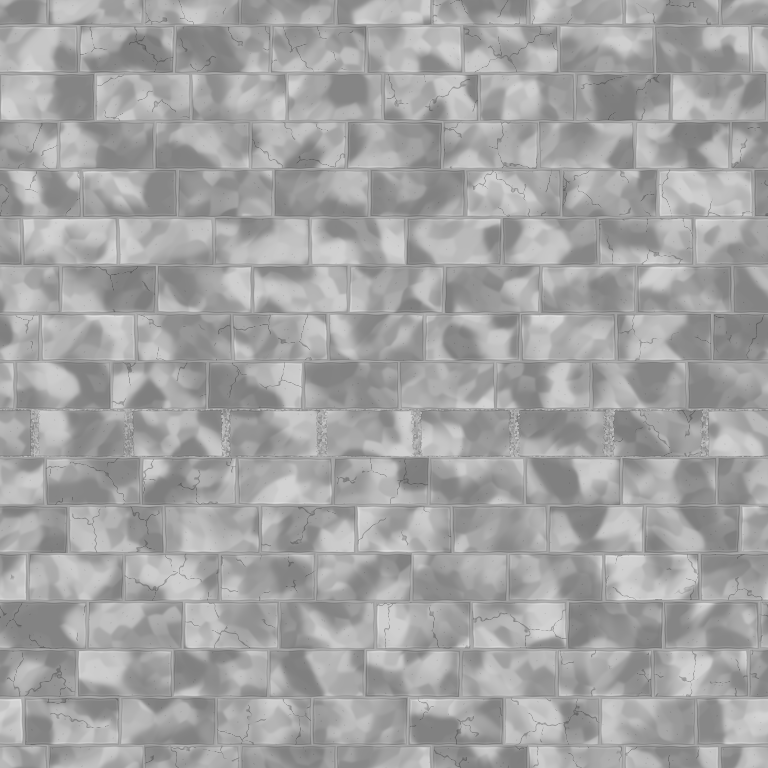
Write a Shadertoy shader that draws this texture.

```glsl
// Grey stone wall: 16 staggered courses of 8 blocks with thin, slightly crooked joints.
// Soft cellular noise clouds each block; the borders of warped cells give the cracks.
// Lengths are in course heights, so a block measures 2 by 1.

vec2 hash2(vec2 p) {
    vec3 q = fract(p.xyx * vec3(0.1031, 0.1030, 0.0973));
    q += dot(q, q.yzx + 33.33);
    return fract((q.xx + q.yz) * q.zy);
}

// x: smoothly blended cell tone, y: distance to cell border, z: distance to cell point
vec3 cells(vec2 p) {
    vec2 base = floor(p), nearest = vec2(9.0), second = vec2(9.0);
    float tone = 0.0, total = 0.0;
    for (int j = -1; j <= 1; j++)
    for (int i = -1; i <= 1; i++) {
        vec2 cell = base + vec2(i, j);
        vec2 toPoint = cell + hash2(cell) - p;
        float d2 = dot(toPoint, toPoint);
        float weight = exp(-8.0 * d2);
        tone += weight * hash2(cell + 57.3).x;
        total += weight;
        if (d2 < dot(nearest, nearest)) {
            second = nearest;
            nearest = toPoint;
        } else if (d2 < dot(second, second)) {
            second = toPoint;
        }
    }
    float border = dot(0.5 * (nearest + second), normalize(second - nearest));
    return vec3(tone / total, border, length(nearest));
}

// Antialiased line of half width w around d = 0
float line(float d, float w, float px) {
    return clamp((w - abs(d)) / px + 0.5, 0.0, 1.0);
}

void mainImage(out vec4 fragColor, in vec2 fragCoord) {
    vec2 uv = fragCoord / iResolution.xy;
    float px = 16.0 / iResolution.y;

    // Courses count downward; each has its own sideways shift in block lengths
    float stagger[16] = float[16](0.50, 0.82, 0.99, 0.61, 0.85, 0.23, 0.63, 0.42,
                                  0.16, 0.35, 0.47, 0.71, 0.29, 0.91, 0.80, 0.25);
    float down = (1.0 - uv.y) * 16.0 + 0.47;
    int row = int(down) % 16;
    float along = uv.x * 8.0 - stagger[row];
    vec2 id = vec2(mod(floor(along), 8.0), float(row));
    vec2 p = vec2(2.0 * fract(along) - 1.0, 0.5 - fract(down));
    vec2 rndA = hash2(id + 3.7), rndB = hash2(id + 91.1);
    vec2 q = p + 11.0 * id + 40.0 * rndA;

    // Cloudy stone face
    vec2 warped = q + 0.12 * sin(3.1 * q.yx + 6.0 * rndB);
    vec3 broad = cells(warped * 1.5);
    vec3 fine = cells(warped * 3.4 + 19.0);
    float cloud = smoothstep(0.15, 0.95, 0.7 * broad.x + 0.3 * fine.x);
    float grey = mix(0.51, 0.81, cloud) + 0.04 * (rndB.x - 0.5);

    // Faint pits, and broken cracks on about a third of the blocks
    grey -= 0.07 * line(fine.z / 3.4, 0.012, px) * step(0.45, fine.x);
    vec2 jag = 0.035 * sin(9.0 * q.yx + 2.0 * sin(17.0 * q)) + 0.012 * sin(41.0 * q.yx);
    float crack = line(cells((q + jag) * 1.1 + 7.0).y / 1.1, 0.010, px);
    grey *= 1.0 - 0.27 * crack * step(0.64, rndA.x) * smoothstep(0.36, 0.46, fine.x);

    // Crooked block outline; one course has wide, crumbling upright joints
    float crumbly = row == 9 ? 1.0 : 0.0;
    float grain = cells(q * 28.0).x;
    vec2 lean = (rndB - 0.5) * vec2(0.06, 0.02);
    vec2 side = abs(p + lean * p.yx + 0.005 * sin(13.0 * q.yx + 6.0 * rndA));
    side -= vec2(0.968 - crumbly * (0.03 + 0.09 * grain * rndB.y), 0.474);
    float outside = max(side.x, side.y);

    // Pale mortar between a dark seam and a faint light rim
    float mortar = 0.65 + 0.03 * sin(5.0 * q.x + 4.0 * q.y) + 0.22 * crumbly * (grain - 0.5);
    float strength = 0.7 + 0.3 * hash2(id + 23.0).x;
    grey += 0.05 * rndA.y * line(outside + 0.03, 0.012, px);
    grey = mix(grey, mortar, strength * clamp(outside / px + 0.5, 0.0, 1.0));
    grey -= 0.10 * strength * line(outside, 0.009, px);

    fragColor = vec4(vec3(clamp(grey, 0.0, 1.0)), 1.0);
}
```
